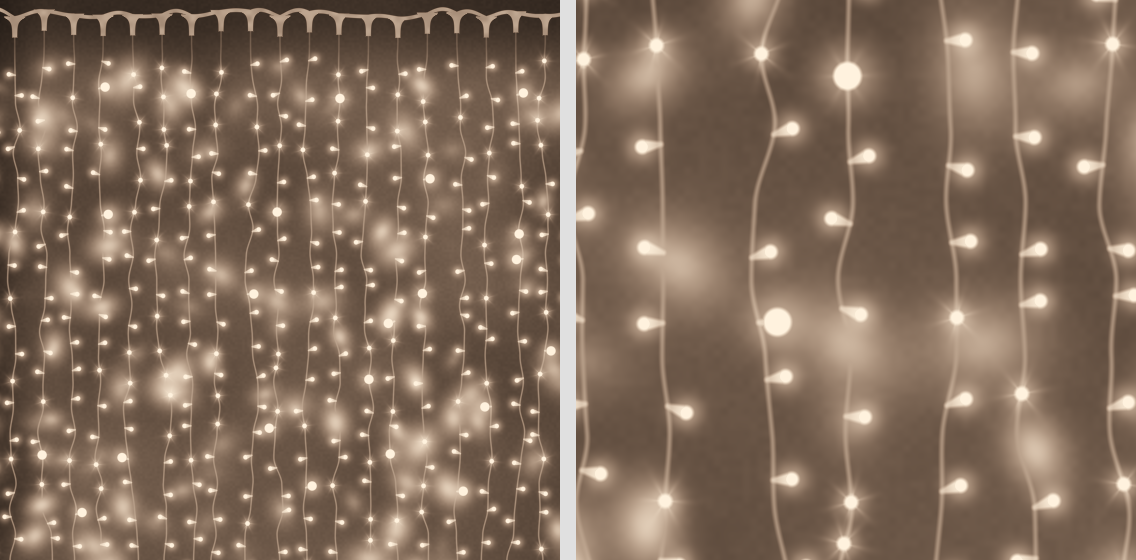
Left, the full canvas; right, a detail of the centre.
Reproduce this pattern procedurally as a three.js fragment shader.

```glsl
// Curtain of fairy lights: wavy strands hung from a cable, with soft glows on the wall behind.
#define STRANDS 19.0
#define ROWS 18.0
#define LIGHTS_TOP 0.905
#define WIRE_HALF 0.0013
#define CABLE_HALF 0.0034
#define SWAY 0.022
#define KINK 0.014
#define BULB_RADIUS 0.0042
#define GLOW_CELLS 12.0
#define GLOW_SIZE 0.029
#define WALL_TONE 0.385
#define SOFT 0.0014

varying vec2 vUv;

float hash(vec2 p) {
  vec3 q = fract(vec3(p.xyx) * 0.1031);
  q += dot(q, q.yzx + 33.33);
  return fract((q.x + q.y) * q.z);
}

float noise(vec2 p) {
  vec2 i = floor(p), f = fract(p);
  f = f * f * (3.0 - 2.0 * f);
  return mix(mix(hash(i), hash(i + vec2(1.0, 0.0)), f.x),
             mix(hash(i + vec2(0.0, 1.0)), hash(i + 1.0), f.x), f.y);
}

float fill(float d) { return 1.0 - smoothstep(-SOFT, SOFT, d); }

// Warm sepia colour for a brightness
vec3 sepia(float v) {
  return v * vec3(1.0, 0.78 + 0.17 * v * v, 0.62 + 0.25 * v * v);
}

float hookHeight(float i) { return 0.974 + 0.014 * (hash(vec2(i, 71.0)) - 0.5); }

// Strands hang straight at the top and wander further down
float strandX(float i, float y) {
  float loose = 1.0 - smoothstep(0.80, 0.93, y);
  float sway = SWAY * (noise(vec2(i + 40.0, y * 4.0)) - 0.5);
  float kink = KINK * (noise(vec2(i + 90.0, y * 22.0)) - 0.5);
  return (i + 0.5) / STRANDS + loose * (sway + kink);
}

float wall(vec2 p) {
  float v = WALL_TONE + 0.13 * (noise(p * 6.0 + 7.0) - 0.4);
  v *= mix(1.0, 0.58, smoothstep(0.84, 0.98, p.y));
  v *= mix(0.6, 1.0, smoothstep(-0.02, 0.10, p.x));
  return v + 0.025 * (noise(p * 230.0) - 0.5);
}

// Blurred, stretched patches of light thrown on the wall
float wallGlow(vec2 p) {
  float sum = 0.0;
  vec2 cell = floor(p * GLOW_CELLS);
  for (int y = -1; y <= 1; y++) for (int x = -1; x <= 1; x++) {
    vec2 id = cell + vec2(float(x), float(y));
    vec2 c = (id + vec2(hash(id + 11.0), hash(id + 23.0))) / GLOW_CELLS;
    float a = 6.2832 * hash(id + 37.0);
    vec2 d = p - c;
    d = vec2(dot(d, vec2(cos(a), sin(a))), dot(d, vec2(-sin(a), cos(a))));
    float size = GLOW_SIZE * mix(0.65, 1.15, hash(id + 53.0));
    d /= size * vec2(1.15, 0.85);
    float power = smoothstep(0.2, 1.0, hash(id + 67.0)) * (1.0 - smoothstep(0.86, 0.91, c.y));
    float r2 = dot(d, d);
    sum += power * (1.15 * exp(-r2) + 0.7 * exp(-r2 * 5.0));
  }
  return sum;
}

// Light of one bulb: x is the solid shape, y the halo and rays
vec2 bulb(vec2 p, vec2 id) {
  float y = LIGHTS_TOP * (1.0 - (id.y + 0.5 + 0.6 * (hash(id + 131.0) - 0.5)) / ROWS);
  vec2 root = vec2(strandX(id.x, y), y);
  float pick = hash(id + 149.0);
  float side = step(0.67, pick) - step(pick, 0.33);
  vec2 arm = vec2(side * 0.011, 0.008 * (hash(id + 163.0) - 0.5));
  vec2 d = p - root;
  float t = clamp(dot(d, arm) / max(dot(arm, arm), 0.00001), 0.0, 1.0);
  float cone = fill(length(d - arm * t) - mix(0.0015, BULB_RADIUS, t));
  vec2 q = d - arm;
  float r = length(q);
  float big = step(0.93, hash(id + 181.0));
  float core = fill(r - BULB_RADIUS * (1.0 + big));
  float rays = pow(abs(cos(3.0 * atan(q.y, q.x + 0.00001) + 6.0 * pick)), 12.0);
  float halo = 0.75 * exp(-r * r / mix(0.00008, 0.0003, big));
  halo += 0.55 * rays * exp(-r / 0.007) * (1.0 - abs(side));
  return vec2(max(core, cone * mix(0.6, 0.95, t)), halo);
}

void main() {
  vec2 p = vUv;
  float v = mix(wall(p), 0.96, 1.0 - exp(-wallGlow(p)));
  float column = floor(p.x * STRANDS);
  float row = floor((1.0 - p.y / LIGHTS_TOP) * ROWS);

  // Strands, bulbs and hooks near this point
  float wire = 0.0, lamp = 0.0, halo = 0.0, hook = 0.0;
  for (int x = -1; x <= 1; x++) {
    float i = column + float(x);
    wire = max(wire, fill(abs(p.x - strandX(i, p.y)) - WIRE_HALF));
    float depth = hookHeight(i) - p.y;
    float stem = 0.0045 + 0.014 * exp(-max(depth, 0.0) / 0.006);
    float body = max(abs(p.x - (i + 0.5) / STRANDS) - stem, abs(depth - 0.016) - 0.019);
    hook = max(hook, fill(body));
    for (int y = -1; y <= 1; y++) {
      float j = row + float(y);
      vec2 light = bulb(p, vec2(i, j)) * step(0.0, j);
      lamp = max(lamp, light.x);
      halo += light.y;
    }
  }
  wire *= 1.0 - smoothstep(0.955, 0.965, p.y);
  v = mix(v, max(v, 0.74), wire * mix(0.75, 0.35, smoothstep(0.85, 0.92, p.y)));
  v = mix(v, 1.0, 1.0 - exp(-halo));
  v = mix(v, 1.0, lamp);

  // Cable looping from hook to hook
  float s = p.x * STRANDS - 0.5, k = floor(s), f = s - k;
  float lift = 0.012 * (hash(vec2(k, 83.0)) - 0.2) * sin(3.1416 * f);
  float cableY = mix(hookHeight(k), hookHeight(k + 1.0), smoothstep(0.0, 1.0, f)) + lift;
  float cable = fill(abs(p.y - cableY) - CABLE_HALF);
  float shade = 0.64 + 0.12 * noise(p * 90.0);
  v = mix(v, shade, max(cable, hook));

  gl_FragColor = vec4(sepia(clamp(v, 0.0, 1.0)), 1.0);
}
```
